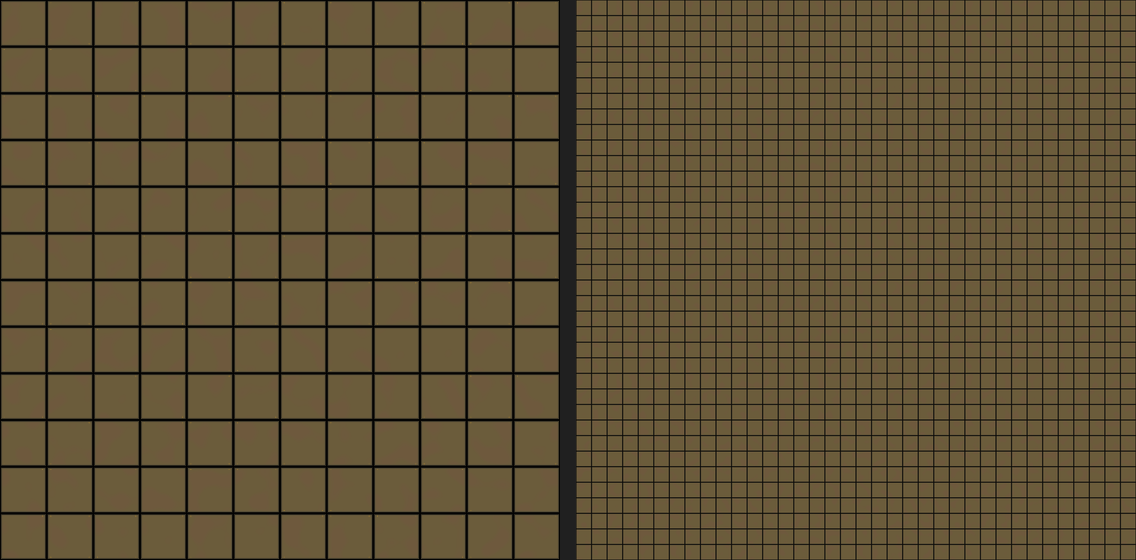
Left, the tile; right, the same tile 3 across and 3 down.
Write a Shadertoy shader that draws this pattern.

```glsl
// Flat brown square tiles, 12 by 12, parted by thin black joints.
// Each joint comes from the distance to the nearest cell border; wrapping
// gradient noise warms the brown slightly and hashed specks dot the corners.

float hash(vec2 p) {
    vec3 q = fract(p.xyx * vec3(0.1031, 0.1030, 0.0973));
    q += dot(q, q.yzx + 33.33);
    return fract((q.x + q.y) * q.z);
}

// Dot product of a lattice point's random direction with the offset to it
float slope(vec2 lattice, vec2 offset, float period) {
    float angle = 6.2832 * hash(mod(lattice, period) + 7.0);
    return dot(vec2(cos(angle), sin(angle)), offset);
}

float gradientNoise(vec2 p, float period) {
    vec2 i = floor(p), f = p - i;
    vec2 u = f * f * f * (f * (f * 6.0 - 15.0) + 10.0);
    vec2 e = vec2(1.0, 0.0);
    return mix(mix(slope(i, f, period), slope(i + e, f - e, period), u.x),
               mix(slope(i + e.yx, f - e.yx, period), slope(i + 1.0, f - 1.0, period), u.x), u.y);
}

void mainImage(out vec4 fragColor, in vec2 fragCoord) {
    vec2 uv = fragCoord / iResolution.xy;
    vec2 cell = floor(uv * 12.0), local = fract(uv * 12.0);
    float pixel = 12.0 / min(iResolution.x, iResolution.y);

    // Offset from the nearest cell corner, and distance to the nearest border
    vec2 inset = 0.5 - abs(local - 0.5);
    float border = min(inset.x, inset.y);

    // Brown face with faint warm patches
    float warmth = smoothstep(0.05, 0.3, gradientNoise(uv * 24.0, 24.0));
    vec3 color = mix(vec3(0.42, 0.36, 0.23), vec3(0.43, 0.35, 0.24), warmth);

    // Greyer rim beside the joints
    color = mix(vec3(0.37, 0.335, 0.24), color, smoothstep(0.03, 0.06, border));

    // Tiny ochre specks in some corners
    float chance = hash(cell * 2.0 + step(0.5, local) + 41.0);
    float speck = length(inset - vec2(0.09, 0.06));
    float glow = 1.0 - smoothstep(0.004, 0.012 + 0.6 * pixel, speck);
    color = mix(color, vec3(0.6, 0.47, 0.2), glow * 0.75 * smoothstep(0.5, 1.0, chance));

    // Soft black joints
    float blur = max(0.019, 0.7 * pixel);
    float face = smoothstep(0.027 - blur, 0.027 + blur, border);
    fragColor = vec4(mix(vec3(0.01), color, face), 1.0);
}
```
